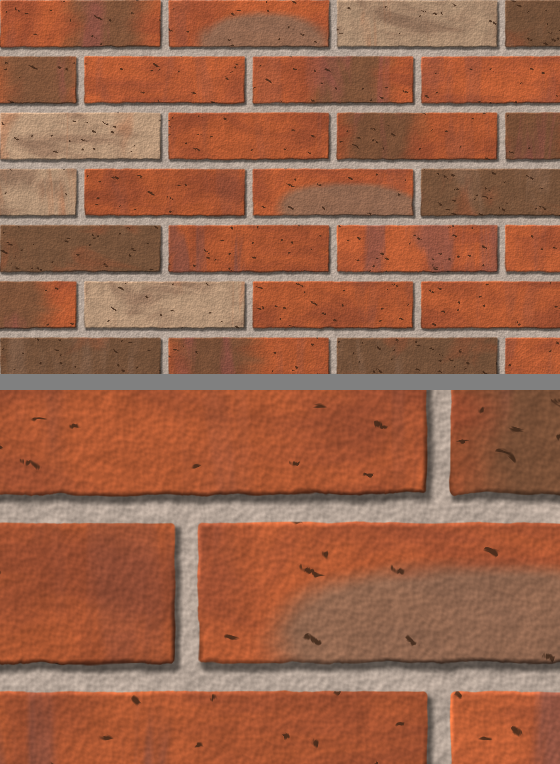
Top: the whole. Bottom: its middle third, enlarged.
A Shadertoy shader for this texture:

```glsl
// Weathered clay brick wall in running bond with recessed, sanded mortar joints.

// Layout, in canvas heights, y pointing down
const vec2 PITCH = vec2(0.4502, 0.1504);
const vec2 BRICK_HALF = vec2(0.2145, 0.0625);
const vec2 ORIGIN = vec2(0.0101, 0.0122);
const float CORNER = 0.004;
const float EDGE_WOBBLE = 0.0011;
const vec2 SHADOW_OFFSET = vec2(0.0035, 0.0055);
const float RELIEF = 0.30;

const vec3 ORANGE = vec3(0.70, 0.355, 0.205);
const vec3 RUST = vec3(0.60, 0.305, 0.195);
const vec3 PLUM = vec3(0.52, 0.315, 0.265);
const vec3 BROWN = vec3(0.445, 0.315, 0.225);
const vec3 SMOKE = vec3(0.53, 0.405, 0.325);
const vec3 PALE = vec3(0.70, 0.575, 0.465);
const vec3 MORTAR = vec3(0.70, 0.635, 0.585);
const vec3 PIT = vec3(0.22, 0.14, 0.09);

// Firing types, and their order in a repeating block of 4 columns by 7 rows
const int PLAIN = 0, BURNT = 1, BLEACHED = 2, SMOKED = 3, BANDED = 4, MOTTLED = 5;
const int FIRING[28] = int[28](
    BANDED, SMOKED, BLEACHED, BURNT,
    BANDED, PLAIN, BANDED, PLAIN,
    BLEACHED, PLAIN, BANDED, BANDED,
    BLEACHED, PLAIN, SMOKED, BURNT,
    BURNT, MOTTLED, MOTTLED, BANDED,
    BANDED, BLEACHED, PLAIN, PLAIN,
    BURNT, BANDED, BURNT, PLAIN);

float hash(vec2 p) {
    vec3 h = fract(p.xyx * 0.1031);
    h += dot(h, h.yzx + 33.33);
    return fract((h.x + h.y) * h.z);
}

// Cellular noise: distance to the nearest point, and that point's random id
vec2 cellular(vec2 p) {
    vec2 base = floor(p), nearest = vec2(9.0, 0.0);
    for (int j = -1; j <= 1; j++)
    for (int i = -1; i <= 1; i++) {
        vec2 c = base + vec2(i, j);
        float id = hash(c);
        float dist = length(c + vec2(id, hash(c + 57.0)) - p);
        if (dist < nearest.x) nearest = vec2(dist, hash(c + 113.0));
    }
    return nearest;
}

// Layered, warped sines, about -1 to 1
float waves(vec2 p) {
    float sum = 0.0, amp = 0.6;
    for (int i = 0; i < 5; i++) {
        p = mat2(0.8, 0.6, -0.6, 0.8) * p * 1.7 + 1.3;
        p += 0.6 * sin(p.yx * 1.1);
        sum += amp * sin(p.x) * sin(p.y);
        amp *= 0.62;
    }
    return sum;
}

float grain(vec2 p) {
    return 0.6 * cellular(p * 105.0).x + 0.4 * cellular(p * 220.0).x;
}

float brickDistance(vec2 q) {
    vec2 d = abs(q) - BRICK_HALF + CORNER;
    return length(max(d, 0.0)) + min(max(d.x, d.y), 0.0) - CORNER;
}

// Fired clay colour at local position q of one brick
vec3 clay(int firing, vec2 q, vec2 p, float seed) {
    float cloud = waves(p * vec2(9.0, 15.0) + seed * 40.0);
    float streak = waves(vec2(p.x * 17.0, p.y * 3.0) + seed * 70.0);
    vec3 col = mix(ORANGE, RUST, smoothstep(-0.5, 0.8, cloud));
    float plum = smoothstep(0.05, 0.7, streak);
    col = mix(col, PLUM, plum * (firing == MOTTLED ? 0.75 : 0.3));
    if (firing == BURNT) {
        col = mix(BROWN, SMOKE, 0.5 * smoothstep(0.0, 0.8, streak));
        col = mix(col, RUST, 0.35 * smoothstep(0.1, 0.9, cloud));
    } else if (firing == BLEACHED) {
        col = mix(PALE, SMOKE, 0.7 * smoothstep(-0.2, 0.8, cloud));
        col = mix(col, ORANGE, 0.35 * smoothstep(0.2, 0.9, streak));
    } else if (firing == SMOKED) {
        float arch = length((q - vec2(0.04, 0.045)) / vec2(0.19, 0.075));
        col = mix(col, SMOKE, 0.85 * smoothstep(1.1, 0.8, arch + 0.1 * cloud));
    } else if (firing == BANDED) {
        float band = abs(q.x - 0.3 * (seed - 0.5)) + 0.03 * cloud;
        col = mix(col, mix(BROWN, PLUM, plum), 0.85 * smoothstep(0.14, 0.05, band));
    }
    return col * (1.0 + 0.10 * (seed - 0.5) + 0.06 * waves(p * 45.0));
}

void mainImage(out vec4 fragColor, in vec2 fragCoord) {
    float px = 1.0 / iResolution.y;
    vec2 p = vec2(fragCoord.x, iResolution.y - fragCoord.y) * px + ORIGIN;

    // Running bond: odd rows shift by half a brick
    vec2 grid = p / PITCH;
    float row = floor(grid.y);
    grid.x += 0.5 * mod(row, 2.0);
    vec2 id = floor(grid);
    vec2 q = (fract(grid) - 0.5) * PITCH;
    int firing = FIRING[int(mod(id.y, 7.0) * 4.0 + mod(id.x, 4.0))];
    float seed = hash(id + 11.0);

    // Worn outline, rougher along the lower edge
    float low = smoothstep(0.0, BRICK_HALF.y, q.y);
    float wobble = EDGE_WOBBLE * (1.0 + low) * waves(p * 34.0);
    float d = brickDistance(q) + wobble;
    float brick = smoothstep(px, -px, d);

    // Grain lit from the upper left
    vec2 e = vec2(0.0009, 0.0012);
    float light = grain(p + e) - grain(p - e);

    // Sanded mortar with the shadow cast by the brick
    float shade = smoothstep(0.005, -0.002, brickDistance(q - SHADOW_OFFSET) + wobble);
    vec3 joint = MORTAR * (1.0 + 0.07 * waves(p * 60.0) + RELIEF * light);
    joint *= 1.0 - 0.5 * shade;

    // Brick face: grain, pits, then lit and shaded edges
    vec3 face = clay(firing, q, p, seed) * (1.0 + RELIEF * light);
    vec2 pit = cellular(p * vec2(38.0, 62.0) + 0.4 * waves(p * 50.0));
    float pitted = firing == BURNT ? 0.78 : 0.89;
    face = mix(face, PIT, 0.8 * step(pitted, pit.y) * smoothstep(0.22, 0.08, pit.x));
    float rim = smoothstep(-0.005, 0.0, d);
    float facing = clamp((q.y / BRICK_HALF.y + 0.5 * q.x / BRICK_HALF.x), -1.0, 1.0);
    face *= 1.0 - rim * (0.12 + 0.45 * facing);

    fragColor = vec4(clamp(mix(joint, face, brick), 0.0, 1.0), 1.0);
}
```
